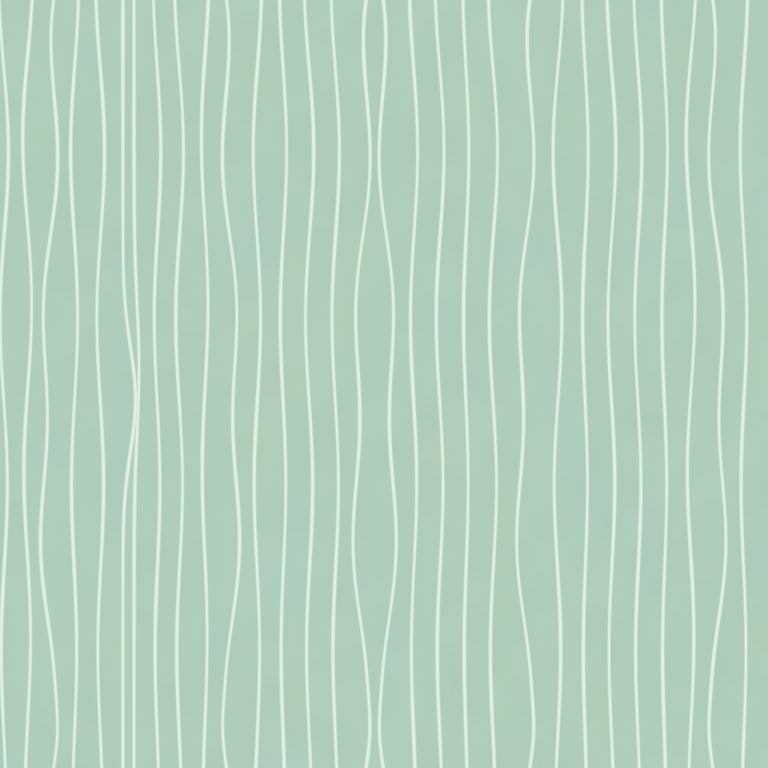
A WebGL 2 fragment shader for this pattern:

```glsl
#version 300 es
precision highp float;
// Hand-drawn pale vertical lines wandering over a soft sage ground.
// About every sixth column swings widely; the quieter ones between
// follow a shared wave, with one column leaning into a close companion.

#define COLUMNS 29
#define SPACING 0.0344
#define LEFT_MARGIN 0.0052
#define LINE_WIDTH 0.0042
#define EDGE_SOFTNESS 0.0015
#define SWING 0.0078
#define PAIR_COLUMN 5
#define PAIR_X 0.160
#define COMPANION_X 0.1745
#define MOTTLE 0.026
#define GROUND vec3(0.688, 0.802, 0.736)
#define LINE_COLOR vec3(0.878, 0.938, 0.895)

const float TAU = 6.2831853;

uniform vec2 u_resolution;
out vec4 fragColor;

float hash(float n) {
    return fract(sin(n * 127.1 + 3.7) * 43758.5453);
}

float hash2(vec2 p) {
    return fract(sin(dot(p, vec2(127.1, 311.7))) * 43758.5453);
}

float valueNoise(vec2 p) {
    vec2 cell = floor(p);
    vec2 f = fract(p);
    f = f * f * (3.0 - 2.0 * f);
    return mix(mix(hash2(cell), hash2(cell + vec2(1, 0)), f.x),
               mix(hash2(cell + vec2(0, 1)), hash2(cell + vec2(1, 1)), f.x), f.y);
}

float bell(float t, float center, float width) {
    float d = (t - center) / width;
    return exp(-d * d);
}

// Wide swing of the strong columns; t runs down from the top and wraps
float strongProfile(float t) {
    float bump = bell(fract(t + 0.5), 0.46, 0.05);
    return cos(TAU * (t - 0.1)) + 0.67 * cos(TAU * 3.0 * (t - 0.22)) + 0.58 * bump;
}

// Gentle wave of the quiet columns, fading downwards
float quietProfile(float t, float delay) {
    return cos(TAU * 2.3 * (t - 0.2 - delay)) * (1.0 - 0.5 * t);
}

// Mean position: even spacing, crowded to the left until the last quarter
float columnBase(float c) {
    float crowding = (0.0104 + 0.0004 * c) * smoothstep(0.0, 2.5, c);
    crowding *= 1.0 - smoothstep(18.5, 21.5, c);
    float pairPush = 0.006 * bell(c, 6.0, 0.7);
    return LEFT_MARGIN + SPACING * c - crowding + pairPush;
}

// Horizontal position of a column at depth t
float columnX(int column, float t) {
    float c = float(column);
    if (column == PAIR_COLUMN) return PAIR_X + 0.0165 * bell(t, 0.52, 0.095);

    // Whole values of the cycle fall on the strong columns
    float cycle = (c - 2.0) / 6.25 - 0.11 * sin(TAU * (c - 2.0) / 25.0);
    float x = columnBase(c);
    if (abs(cycle - round(cycle)) < 0.1) {
        float side = column % 2 == 0 ? 1.0 : -1.0;
        return x + side * SWING * strongProfile(t);
    }

    // Neighbours of a strong column mirror it or lag behind
    float place = fract(cycle);
    float side = place < 0.25 ? -1.0 : 1.0;
    float delay = place > 0.84 ? 0.2 : 0.0;
    float reach = mix(0.0040, 0.0068, hash(c));
    return x + side * reach * quietProfile(t, delay);
}

// Coverage of one line, its weight varying slightly along the stroke
float lineCoverage(float x, float center, float t, float seed) {
    float weight = 1.0 + 0.12 * sin(TAU * (2.0 * t + hash(seed + 17.0)));
    float softness = max(EDGE_SOFTNESS, 0.75 / u_resolution.x);
    float halfWidth = 0.5 * LINE_WIDTH * weight;
    return 1.0 - smoothstep(halfWidth - softness, halfWidth + softness, abs(x - center));
}

void main() {
    vec2 uv = gl_FragCoord.xy / u_resolution;
    float t = 1.0 - uv.y;

    float coverage = 0.0;
    for (int i = 0; i < COLUMNS; i++) {
        coverage = max(coverage, lineCoverage(uv.x, columnX(i, t), t, float(i)));
    }

    // Nearly straight companion line beside the paired column
    float companion = COMPANION_X + 0.0065 * bell(t, 0.48, 0.12);
    coverage = max(coverage, lineCoverage(uv.x, companion, t, 60.0));

    // Faint uneven tint in the ground
    float tint = valueNoise(uv * vec2(26.0, 12.0)) - 0.5;
    float shade = valueNoise(uv * vec2(34.0, 22.0) + 50.0) - 0.5;
    vec3 ground = GROUND + MOTTLE * (tint * vec3(0.4, 0.1, -0.6) + 0.5 * shade);

    fragColor = vec4(mix(ground, LINE_COLOR, coverage), 1.0);
}
```
